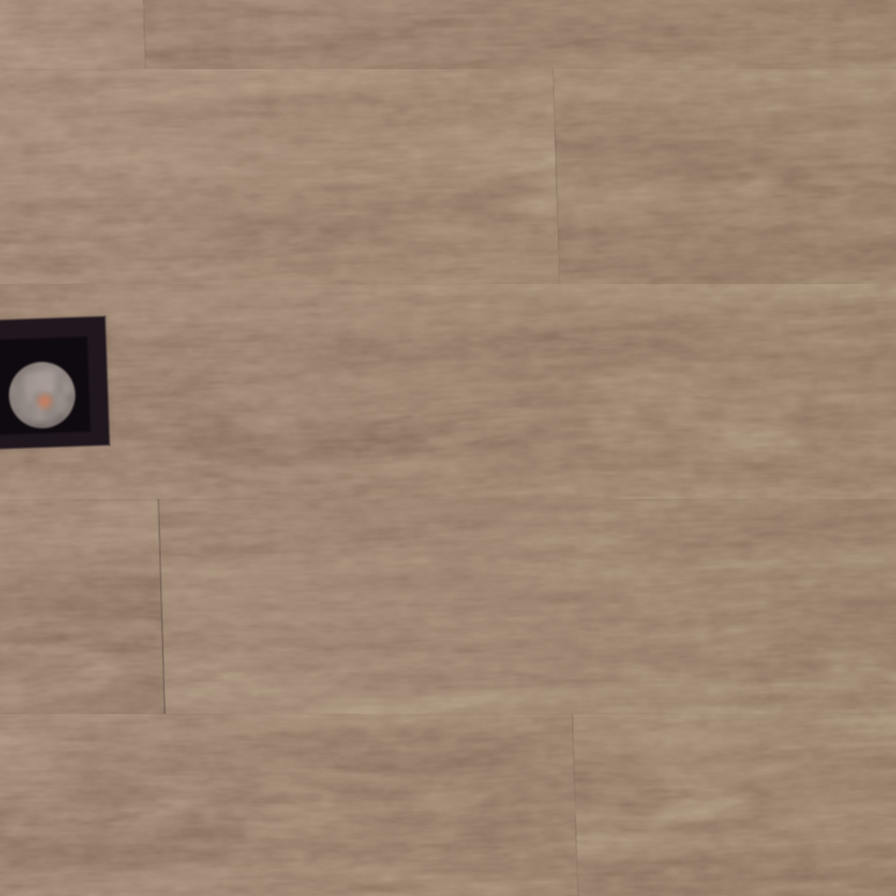
This texture is drawn by a WebGL 2 fragment shader. Its source:

```glsl
#version 300 es
precision highp float;

uniform vec2 u_resolution;
out vec4 fragColor;

const vec3 OAK_DARK = vec3(0.535, 0.440, 0.372);
const vec3 OAK_MID = vec3(0.626, 0.533, 0.454);
const vec3 OAK_LIGHT = vec3(0.700, 0.618, 0.530);
const vec3 SEAM = vec3(0.40, 0.34, 0.30);
const vec3 FRAME = vec3(0.125, 0.085, 0.115);
const vec3 RECESS = vec3(0.060, 0.038, 0.058);
const vec3 LENS = vec3(0.60, 0.56, 0.54);
const vec3 GLOW = vec3(0.80, 0.48, 0.35);
const float ROW_HEIGHT = 0.24;
const float ROW_START = 0.203;
const float PLANK_LENGTH = 1.4;

float hash(vec2 p) {
  vec3 q = fract(vec3(p.xyx) * 0.1031);
  q += dot(q, q.yzx + 33.33);
  return fract((q.x + q.y) * q.z);
}

float noise(vec2 p) {
  vec2 i = floor(p);
  vec2 f = fract(p);
  f = f * f * (3.0 - 2.0 * f);
  return mix(mix(hash(i), hash(i + vec2(1, 0)), f.x),
             mix(hash(i + vec2(0, 1)), hash(i + vec2(1, 1)), f.x), f.y);
}

float fbm(vec2 p) {
  float sum = 0.0;
  float amp = 0.5;
  for (int i = 0; i < 4; i++) {
    sum += amp * noise(p);
    p = p * 2.03 + 17.3;
    amp *= 0.5;
  }
  return sum / 0.9375;
}

float fillBox(vec2 p, vec2 center, vec2 halfSize, float soft) {
  vec2 d = abs(p - center) - halfSize;
  float dist = length(max(d, 0.0)) + min(max(d.x, d.y), 0.0);
  return 1.0 - smoothstep(-soft, soft, dist);
}

float fillDisc(vec2 p, vec2 center, float radius, float soft) {
  return 1.0 - smoothstep(-soft, soft, length(p - center) - radius);
}

// Nested pointed arches of a flat-sawn board around the heart line.
float arches(vec2 p, float offset, float seed) {
  float bend = fbm(vec2(p.x * 7.0, p.y * 22.0) + seed) - 0.5;
  float field = sqrt(offset * offset + 0.0001) * 72.0 + 13.0 * bend;
  float rings = sin(field + 34.0 * p.x + seed);
  float heart = 1.0 - smoothstep(0.008, 0.042, abs(offset));
  float patches = smoothstep(0.35, 0.65, noise(vec2(p.x * 4.0 + seed, seed)));
  return rings * heart * patches;
}

vec3 wood(vec2 p, float across, float heart, float seed) {
  vec2 g = p + vec2(0.0, 0.014 * (noise(p * vec2(4.0, 9.0) + seed) - 0.5));
  float bands = fbm(vec2(g.x * 1.6, g.y * 19.0) + seed) - 0.5;
  float streaks = fbm(vec2(g.x * 9.0, g.y * 80.0) + seed) - 0.5;
  float fibers = noise(vec2(g.x * 48.0, g.y * 270.0) + seed) - 0.5;
  float mottle = fbm(p * vec2(60.0, 105.0)) - 0.5;
  float tone = 0.85 * bands + 0.60 * streaks + 0.17 * fibers + 0.42 * mottle;
  tone += 0.17 * arches(g, (across - heart) * ROW_HEIGHT, seed);
  tone += 0.12 * smoothstep(0.70, 1.0, across) + 0.06 * smoothstep(0.2, 0.0, across) - 0.02;
  vec3 color = mix(OAK_MID, OAK_LIGHT, clamp(tone * 1.7, 0.0, 1.0));
  return mix(color, OAK_DARK, clamp(-tone * 1.7, 0.0, 1.0));
}

vec3 planks(vec2 uv, float pixel) {
  float y = (uv.y - ROW_START) / ROW_HEIGHT;
  float row = floor(y);
  float across = fract(y);
  float x = uv.x - 0.03 * (0.5 - uv.y);

  // Butt joints step back by a third of a plank per row.
  float along = x - 0.63 + 0.455 * mod(row + 1.0, 3.0);
  float plank = floor(along / PLANK_LENGTH);
  float jointDist = abs(along - PLANK_LENGTH * round(along / PLANK_LENGTH));
  float seed = 61.0 * hash(vec2(row + 7.0, plank + 3.0));
  float heart = 0.17 + 0.13 * mod(row, 4.0);
  vec3 color = wood(uv - vec2(0.0, 0.025 * uv.x), across, heart, seed);
  color *= 0.985 + 0.03 * hash(vec2(plank + 11.0, row + 5.0));

  // Joints vary in strength; long edges nearly vanish.
  float rowDist = min(across, 1.0 - across) * ROW_HEIGHT;
  float joint = 1.0 - smoothstep(0.0003, 0.0008 + pixel, jointDist);
  float edge = 1.0 - smoothstep(0.0003, 0.0010 + pixel, rowDist);
  float wear = noise(vec2(uv.x * 14.0, uv.y * 30.0));
  float strength = row == 0.0 ? 0.45 : 0.16;
  color = mix(color, SEAM, joint * strength * (0.5 + wear));
  return mix(color, SEAM, edge * 0.06 * wear);
}

// Recessed square lamp cut by the left side.
vec3 downlight(vec3 base, vec2 uv, float pixel) {
  vec2 p = uv + vec2(0.035 * (uv.y - 0.573), 0.035 * (0.06 - uv.x));
  float soft = 0.0016 + pixel * 0.5;
  vec3 color = mix(base, base * 0.92, fillBox(p, vec2(0.03, 0.572), vec2(0.092, 0.073), 0.006));
  color = mix(color, FRAME, fillBox(p, vec2(0.02, 0.573), vec2(0.100, 0.072), soft));
  color = mix(color, RECESS, fillBox(p, vec2(0.02, 0.570), vec2(0.079, 0.053), soft));
  vec2 center = vec2(0.047, 0.559);
  float shade = 0.91 + 2.0 * (uv.y - center.y) + 0.16 * noise(uv * 90.0);
  vec3 lens = LENS * shade;
  lens *= 1.0 - 0.12 * smoothstep(0.024, 0.037, length(uv - center));
  lens = mix(lens, GLOW, 0.8 * fillDisc(uv, vec2(0.050, 0.552), 0.007, 0.007));
  return mix(color, lens, fillDisc(uv, center, 0.037, soft));
}

void main() {
  vec2 uv = gl_FragCoord.xy / u_resolution;
  float pixel = 1.0 / min(u_resolution.x, u_resolution.y);
  vec3 color = planks(uv, pixel);
  // Warm light fades to a slightly duller tone on the right.
  color *= mix(vec3(1.010, 1.008, 1.018), vec3(0.988, 0.990, 0.972), uv.x);
  fragColor = vec4(downlight(color, uv, pixel), 1.0);
}
```
